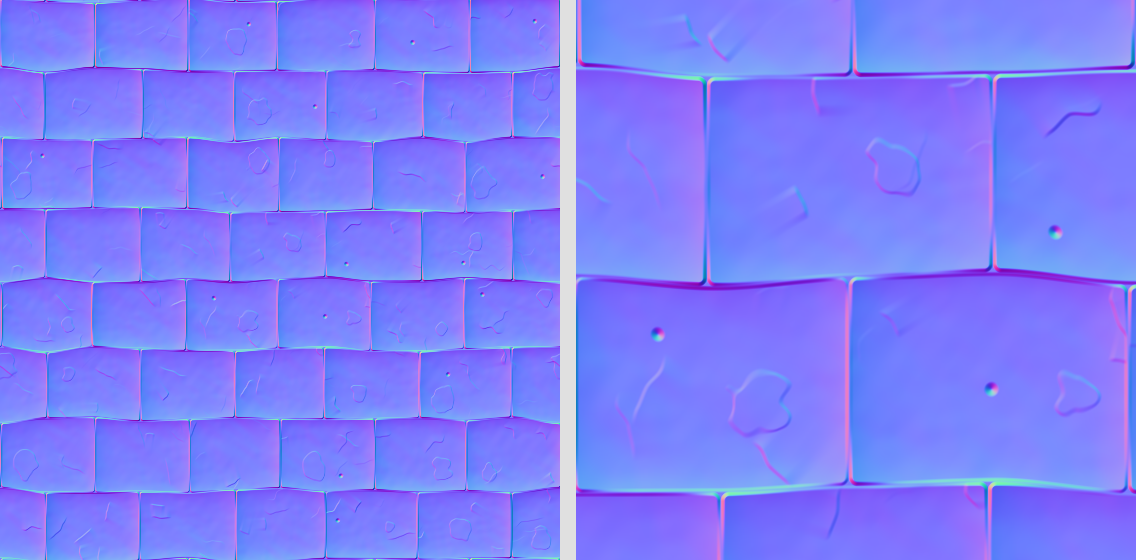
Left: the whole. Right: its middle third, enlarged.
This texture map is drawn by a three.js fragment shader. Its source:

```glsl
// Tangent-space normal map of a worn stone wall: 6 blocks by 8 rows in running bond.
// A height field is built from pillowed blocks, thin joints, scarps, dents and
// pebbles, then its slopes are packed into colour (green points down).
varying vec2 vUv;

float hash(vec2 p) {
  return fract(sin(dot(p, vec2(127.1, 311.7))) * 43758.5);
}

float noise(vec2 p) {
  vec2 i = floor(p), f = fract(p);
  f = f * f * (3.0 - 2.0 * f);
  return mix(mix(hash(i), hash(i + vec2(1.0, 0.0)), f.x),
             mix(hash(i + vec2(0.0, 1.0)), hash(i + 1.0), f.x), f.y);
}

// Uneven course of one horizontal joint, in rows
float courseSway(float x, float line) {
  float i = floor(x * 12.0), row = mod(line, 8.0) + 30.0;
  float a = hash(vec2(mod(i, 12.0), row));
  float b = hash(vec2(mod(i + 1.0, 12.0), row));
  return mix(a, b, smoothstep(0.0, 1.0, x * 12.0 - i)) * 0.09 - 0.045;
}

// Sideways shift of one vertical joint, in blocks
float jointShift(float joint, float row) {
  return hash(vec2(mod(joint, 6.0) + 50.0, row)) * 0.07 - 0.035;
}

// Scarps, dents and pebbles; q is the place within the block
float wear(vec2 q, vec2 id) {
  float h = 0.0;
  for (int k = 0; k < 5; k++) {
    vec2 seed = id * 7.3 + float(k) * 19.7;
    float angle = 6.283 * hash(seed);
    vec2 r = q - vec2(hash(seed + 1.1) / 6.0, hash(seed + 2.3) / 8.0);
    r = mat2(cos(angle), -sin(angle), sin(angle), cos(angle)) * r;
    r.y += 0.010 * (noise(vec2(r.x * 75.0, seed.x)) - 0.5);
    float span = mix(0.008, 0.03, hash(seed + 3.7));
    float strength = 0.0014 * pow(hash(seed + 4.9), 1.7);
    float scarp = smoothstep(-0.0015, 0.0015, r.y) * exp(-max(r.y, 0.0) / 0.010);
    h -= strength * scarp * (1.0 - smoothstep(span * 0.5, span, abs(r.x)));
  }

  // Shallow flaked dent on some blocks
  vec2 c = q - vec2(mix(0.03, 0.14, hash(id + 11.3)), mix(0.03, 0.10, hash(id + 12.7)));
  float rim = length(c * vec2(1.0, 0.8)) + 0.010 * (noise(c * 90.0 + id * 5.0) - 0.5);
  float size = mix(0.010, 0.022, hash(id + 13.9));
  h -= 0.0007 * step(0.45, hash(id + 14.1)) * (1.0 - smoothstep(size - 0.003, size, rim));

  // Tiny raised pebble on about a quarter of the blocks
  vec2 pebble = vec2(mix(0.02, 0.15, hash(id + 21.3)), mix(0.02, 0.11, hash(id + 22.9)));
  float d = length(q - pebble) / 0.0045;
  h += 0.0035 * step(0.73, hash(id + 23.7)) * (1.0 - smoothstep(0.0, 1.0, d));
  return h;
}

float height(vec2 p) {
  // Running bond with wandering joints
  float line = floor(p.y * 8.0);
  float y = p.y * 8.0 + mix(courseSway(p.x, line), courseSway(p.x, line + 1.0),
                            smoothstep(0.2, 0.8, p.y * 8.0 - line));
  float row = mod(floor(y), 8.0);
  float x = p.x * 6.0 + 0.5 * (1.0 - mod(row, 2.0));
  float joint = floor(x);
  x += mix(jointShift(joint, row), jointShift(joint + 1.0, row),
           smoothstep(0.2, 0.8, x - joint));
  vec2 id = vec2(mod(floor(x), 6.0), row);
  vec2 block = vec2(1.0 / 6.0, 1.0 / 8.0);
  vec2 q = fract(vec2(x, y)) * block;
  vec2 far = block - q;

  // Pillowed face: each side falls away by its own amount
  float h = 0.003 * (hash(id + 3.1) - 0.5);
  h -= 0.0060 * mix(0.6, 1.35, hash(id + 4.3)) * exp(-q.x / 0.017);
  h -= 0.0057 * mix(0.6, 1.35, hash(id + 5.7)) * exp(-far.x / 0.015);
  h -= 0.0074 * mix(0.8, 1.2, hash(id + 6.1)) * exp(-q.y / 0.017);
  h -= 0.0068 * mix(0.8, 1.2, hash(id + 7.9)) * exp(-far.y / 0.017);

  // Gentle undulation and surface damage
  vec2 grain = mat2(0.8, 0.6, -0.6, 0.8) * q + id * 3.7;
  h += 0.0016 * noise(grain * vec2(22.0, 38.0)) + 0.0004 * noise(grain * 85.0);
  h += wear(q, id);

  // Thin joint with rounded block corners
  vec2 corner = abs(q - block * 0.5) - block * 0.5 + 0.005;
  float inside = 0.005 - length(max(corner, 0.0)) - min(max(corner.x, corner.y), 0.0);
  return mix(-0.0062, h, smoothstep(0.0, 0.0022, inside));
}

void main() {
  vec2 e = vec2(0.0008, 0.0);
  float dx = (height(vUv + e.xy) - height(vUv - e.xy)) / (2.0 * e.x);
  float dy = (height(vUv + e.yx) - height(vUv - e.yx)) / (2.0 * e.x);
  vec3 normal = normalize(vec3(-dx, dy, 1.0));
  gl_FragColor = vec4(vec3(0.49, 0.49, 0.5) + 0.5 * normal, 1.0);
}
```
